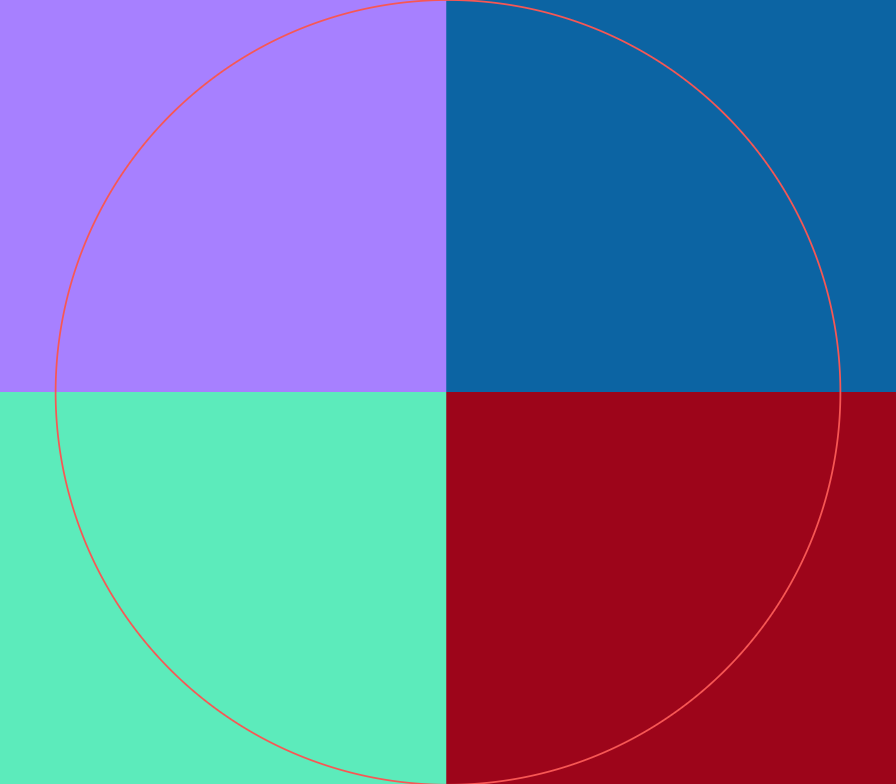
This background is drawn by a WebGL 1 fragment shader. Its source:

```glsl
precision highp float;
// Four flat colour quadrants meeting near the centre, with a hairline
// circle spanning the full height. Quadrants are blended by smoothed
// steps; the circle is the distance to a ring, in units of canvas height.

#define SPLIT vec2(0.49805, 0.5)       // quadrant corner, share of canvas
#define RING_OFFSET vec2(0.0, -0.0005) // ring centre from canvas centre
#define RING_RADIUS 0.5005
#define RING_WIDTH 0.00223

const vec3 VIOLET = vec3(0.655, 0.502, 1.0);
const vec3 BLUE = vec3(0.047, 0.392, 0.639);
const vec3 MINT = vec3(0.361, 0.922, 0.733);
const vec3 CRIMSON = vec3(0.616, 0.020, 0.102);
const vec3 CORAL = vec3(0.97, 0.34, 0.33);

uniform vec2 u_resolution;

// Coverage of the positive side of an edge, smoothed over one pixel.
float coverage(float dist, float pixel) {
  return clamp(dist / pixel + 0.5, 0.0, 1.0);
}

vec3 quadrants(vec2 p, float pixel) {
  float right = coverage(p.x, pixel);
  float upper = coverage(p.y, pixel);
  return mix(mix(MINT, CRIMSON, right), mix(VIOLET, BLUE, right), upper);
}

float ring(vec2 p, float pixel) {
  float dist = abs(length(p) - RING_RADIUS);
  return coverage(0.5 * RING_WIDTH - dist, pixel);
}

void main() {
  float pixel = 1.0 / u_resolution.y;
  vec2 fromSplit = (gl_FragCoord.xy - SPLIT * u_resolution) * pixel;
  vec2 fromCentre = (gl_FragCoord.xy - 0.5 * u_resolution) * pixel;

  vec3 color = quadrants(fromSplit, pixel);
  color = mix(color, CORAL, ring(fromCentre - RING_OFFSET, pixel));
  gl_FragColor = vec4(color, 1.0);
}
```
